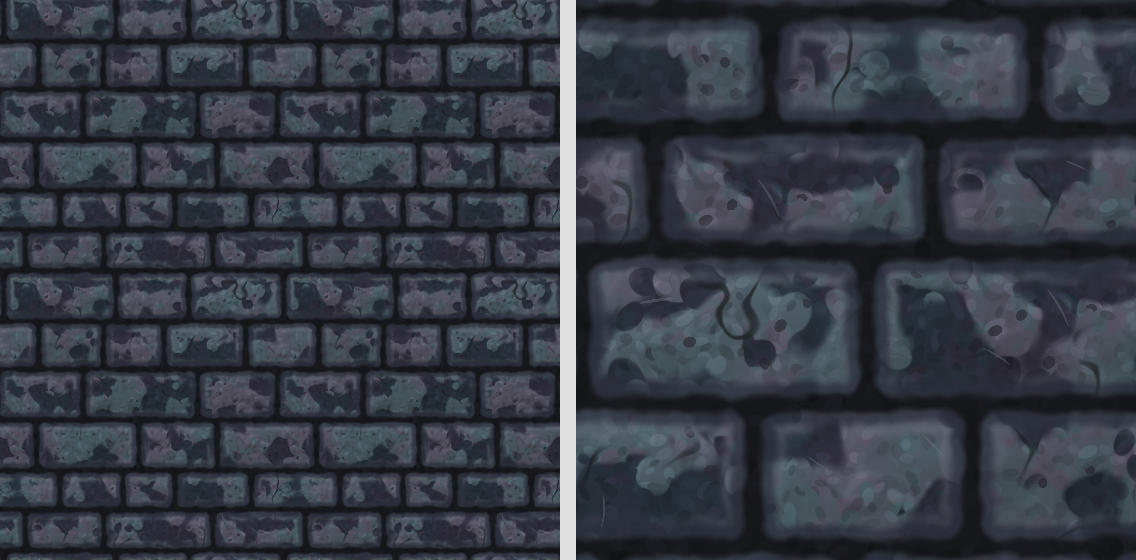
Left, the full canvas; right, a detail of the centre.
Write a WebGL 1 fragment shader that draws this texture.

```glsl
precision highp float;
// A dark painted wall of worn stone blocks: a six-course bond, repeated twice each way.
// Each block is a wobbling rounded box; its face is built from wrapped gradient noise
// and layers of scattered brush dabs that form lumps, stains, pits and scratches.
uniform vec2 u_resolution;

float pixelSize() { return 2.0 / min(u_resolution.x, u_resolution.y); }

vec2 hash2(vec2 c) {
  vec3 q = fract(c.xyx * vec3(0.1031, 0.1030, 0.0973));
  q += dot(q, q.yzx + 33.33);
  return fract((q.xx + q.yz) * q.zy);
}

// Gradient noise with n cells per period of 1
float corner(vec2 cell, vec2 offset, float n) {
  float a = 6.2832 * hash2(mod(cell, n) + n).x;
  return dot(vec2(cos(a), sin(a)), offset);
}

float noise(vec2 p, float n) {
  p *= n;
  vec2 i = floor(p), f = p - i;
  vec2 u = f * f * f * (f * (f * 6.0 - 15.0) + 10.0), e = vec2(1.0, 0.0);
  return mix(mix(corner(i, f, n), corner(i + e, f - e, n), u.x),
             mix(corner(i + e.yx, f - e.yx, n), corner(i + 1.0, f - 1.0, n), u.x), u.y);
}

// Tone of overlapping, randomly turned brush dabs; 0.5 where bare
float dabs(vec2 p, float n, float size, float stretch) {
  p *= n;
  float tone = 0.5, soft = max(0.2 * size, n * stretch * pixelSize());
  for (int j = -1; j <= 1; j++) {
    for (int i = -1; i <= 1; i++) {
      vec2 c = floor(p) + vec2(float(i), float(j));
      vec2 id = mod(c, n) + n, r = hash2(id + 71.0), q = p - c - hash2(id);
      float a = 6.2832 * r.x, co = cos(a), si = sin(a);
      q = vec2(co * q.x + si * q.y, (co * q.y - si * q.x) * stretch);
      float radius = size * (0.6 + 0.4 * fract(r.y * 7.0));
      tone = mix(tone, r.y, 1.0 - smoothstep(radius - soft, radius, length(q)));
    }
  }
  return tone;
}

// Height of the chipped face, with rounded lobes along its ledges
float lumps(vec2 p) {
  return noise(p, 9.0) + 0.5 * noise(p, 19.0) + 0.45 * (dabs(p, 27.0, 0.75, 1.3) - 0.5);
}

void main() {
  vec2 p = fract(vec2(0.0, 0.034) + vec2(2.0, -2.0) * gl_FragCoord.xy / u_resolution);

  // Courses from the top down: vertical span and upright joints
  vec2 span = vec2(0.0, 0.182);
  vec4 joint = vec4(0.013, 0.414, 0.674, 1.013);
  if (p.y > 0.854) { span = vec2(0.854, 1.0); joint = vec4(0.091, 0.372, 0.760, 1.091); }
  else if (p.y > 0.714) { span = vec2(0.714, 0.854); joint = vec4(0.214, 0.440, 0.625, 0.898); }
  else if (p.y > 0.534) { span = vec2(0.534, 0.714); joint = vec4(0.130, 0.495, 0.776, 1.130); }
  else if (p.y > 0.352) { span = vec2(0.352, 0.534); joint = vec4(0.297, 0.706, 0.990, 1.297); }
  else if (p.y > 0.182) { span = vec2(0.182, 0.352); joint = vec4(0.138, 0.370, 0.586, 0.878); }

  float x = joint.x + fract(p.x - joint.x);
  vec2 ends = x < joint.y ? joint.xy : x < joint.z ? joint.yz
            : x < joint.w ? joint.zw : vec2(joint.w, joint.x + 1.0);

  // Signed distance to the rounded block
  vec2 center = vec2(ends.x + ends.y, span.x + span.y) * 0.5;
  vec2 halfSize = vec2(ends.y - ends.x, span.y - span.x) * 0.5 - 0.010;
  vec2 local = vec2(x, p.y) - center, q = abs(local) - halfSize + 0.020;
  float d = length(max(q, 0.0)) + min(max(q.x, q.y), 0.0) - 0.020;
  d += 0.007 * noise(p, 18.0) + 0.005 * noise(p, 43.0);

  // Own stretch of noise for each block
  vec2 seed = hash2(vec2(ends.x, span.x) * 97.0 + 5.0);
  vec2 s = vec2(x, p.y) + seed;
  s += 0.012 * vec2(noise(s, 14.0), noise(s + 0.37, 14.0));

  // Light ledges over dark hollows, lit from above
  float height = lumps(s) + 0.10;
  float relief = height - 0.10 - lumps(s + vec2(-0.004, -0.010));
  vec3 stone = mix(vec3(0.165, 0.18, 0.215), vec3(0.305, 0.33, 0.355), smoothstep(-0.12, 0.07, height));
  stone *= 1.0 + 0.35 * clamp(relief, -0.6, 0.6);

  // Teal and violet stains, fine brushwork, pits
  float stain = noise(s + 0.21, 6.0) + 0.9 * (dabs(s + 0.43, 31.0, 0.6, 1.5) - 0.5) + 0.3 * (seed.x - 0.5);
  stone *= mix(vec3(0.90, 1.04, 1.04), vec3(1.06, 0.94, 1.03), smoothstep(-0.35, 0.35, stain));
  stone *= 0.83 + 0.34 * dabs(s, 58.0, 0.75, 1.6);
  float pit = 1.0 - smoothstep(0.08, 0.16, dabs(s + 0.61, 36.0, 0.42, 1.1));
  stone = mix(stone, vec3(0.155, 0.15, 0.185), 0.65 * pit);

  // Cracks and pale scratches
  float crack = abs(noise(s + 0.13, 7.0) + 0.25 * noise(s, 24.0));
  crack = (1.0 - smoothstep(0.012, 0.035 + 7.0 * pixelSize(), crack)) * smoothstep(0.0, 0.25, noise(s + 0.7, 8.0));
  stone = mix(stone, vec3(0.10, 0.11, 0.13), 0.75 * crack);
  float scratch = smoothstep(0.80, 0.90, dabs(s + 0.29, 17.0, 0.60, 14.0));
  stone = mix(stone, vec3(0.40, 0.43, 0.46), 0.40 * scratch);

  // Blue shaded bevel inside a worn bright rim
  float up = -local.y / halfSize.y;
  float wear = smoothstep(-0.35, 0.30, noise(s + 0.5, 16.0));
  stone *= 0.98 + 0.08 * up + 0.12 * (seed.y - 0.5);
  stone = mix(stone, vec3(0.17, 0.185, 0.235), 0.75 * smoothstep(-0.024, -0.008, d));
  float rim = exp(-pow((d + 0.021) / 0.007, 2.0));
  stone = mix(stone, vec3(0.38, 0.41, 0.45), rim * wear * (0.42 + 0.22 * up));

  // Dark mortar with soft contact shade
  vec3 mortar = vec3(0.082, 0.09, 0.105) * (0.80 + 0.40 * dabs(p, 40.0, 0.7, 1.5));
  float edge = max(0.006, pixelSize());
  gl_FragColor = vec4(mix(stone, mortar, smoothstep(-edge, edge, d)), 1.0);
}
```
